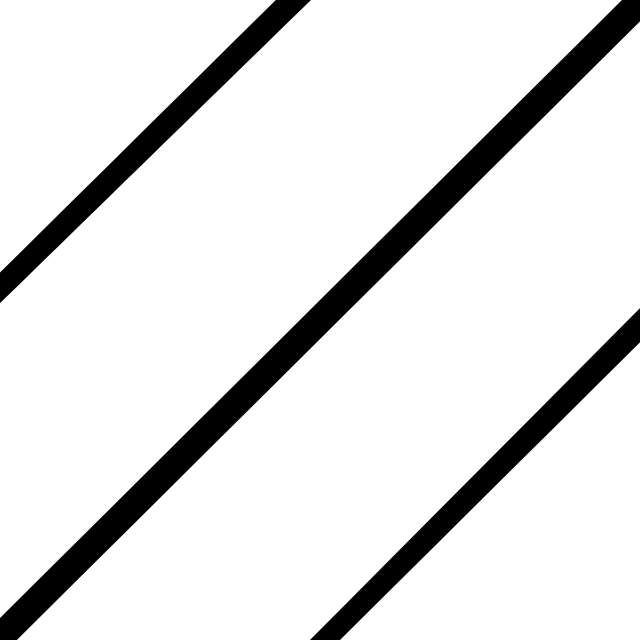
A Shadertoy shader for this pattern:

```glsl
const vec3 PAPER = vec3(1.0);
const vec3 INK = vec3(0.0);
const int STRIPE_COUNT = 3;

// Signed distance to a rising diagonal band; across and along are diagonal axes
float taperedBand(vec2 diagonal, float centre, float tilt, float halfWidth, float taper) {
    float offset = abs(diagonal.x - centre - tilt * diagonal.y);
    return (offset - halfWidth - taper * diagonal.y) * inversesqrt(2.0);
}

// Stripe on one side of the main diagonal: -1 upper left, 0 middle, 1 lower right
float stripe(vec2 diagonal, float side) {
    float outer = abs(side);
    float centre = 0.9993 + 0.527 * side - 0.0183 * outer;
    float tilt = 0.0034 - 0.0043 * side + 0.0016 * outer;
    float halfWidth = 0.0306 - 0.0003 * side - 0.0052 * outer;
    float taper = 0.0003 + 0.003 * outer;
    return taperedBand(diagonal, centre, tilt, halfWidth, taper);
}

float coverage(float dist, float pixel) {
    return clamp(0.5 - dist / pixel, 0.0, 1.0);
}

void mainImage(out vec4 fragColor, in vec2 fragCoord) {
    vec2 p = fragCoord / iResolution.xy;
    float pixel = 1.0 / min(iResolution.x, iResolution.y);

    // Axes across and along the stripes
    vec2 diagonal = vec2(p.x - p.y + 1.0, p.x + p.y - 1.0);

    // Nearest stripe
    float dist = 1.0;
    for (int i = 0; i < STRIPE_COUNT; i++) {
        float side = float(i) - 0.5 * float(STRIPE_COUNT - 1);
        dist = min(dist, stripe(diagonal, side));
    }

    fragColor = vec4(mix(PAPER, INK, coverage(dist, pixel)), 1.0);
}
```
